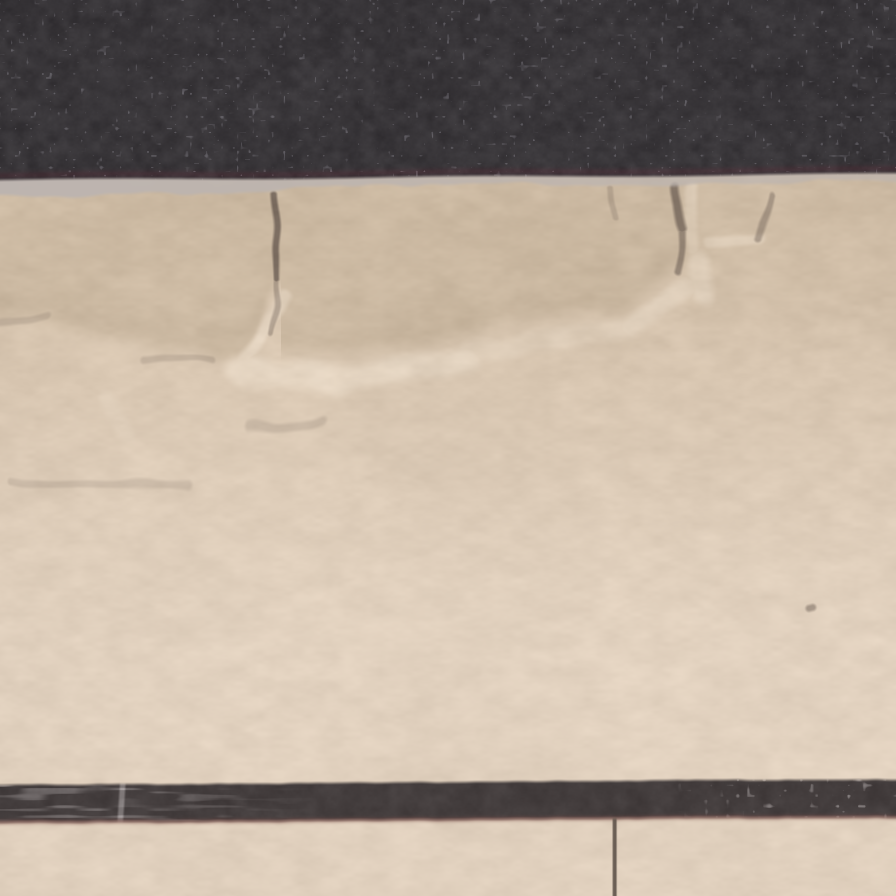
Reproduce this texture procedurally as a WebGL 1 fragment shader.

```glsl
precision highp float;
uniform vec2 u_resolution;

const vec3 BACKDROP = vec3(0.222, 0.211, 0.224);
const vec3 PAPER_TOP = vec3(0.835, 0.762, 0.675);
const vec3 PAPER_LOW = vec3(0.882, 0.818, 0.745);
const vec3 FLAP_TAN = vec3(0.785, 0.713, 0.620);
const vec3 RIM_GREY = vec3(0.735, 0.705, 0.690);
const vec3 RIDGE = vec3(0.900, 0.840, 0.765);
const vec3 CREASE = vec3(0.430, 0.375, 0.335);
const vec3 INK = vec3(0.265, 0.240, 0.240);
const vec3 RED_FRINGE = vec3(0.480, 0.310, 0.290);
const float SOFT = 0.0028;
const float BAR_HALF = 0.0208;
const float RULE_X = 0.686;
const float GRAIN = 0.055;

float hash(vec2 p) {
  return fract(sin(dot(p, vec2(127.1, 311.7))) * 43758.545);
}

float noise(vec2 p) {
  vec2 i = floor(p), f = fract(p);
  f = f * f * (3.0 - 2.0 * f);
  return mix(mix(hash(i), hash(i + vec2(1, 0)), f.x),
             mix(hash(i + vec2(0, 1)), hash(i + vec2(1, 1)), f.x), f.y);
}

float fbm(vec2 p) {
  float sum = 0.0, amp = 0.5;
  for (int i = 0; i < 4; i++) {
    sum += amp * noise(p);
    p = p * 2.03 + 17.3;
    amp *= 0.5;
  }
  return sum / 0.9375;
}

float segment(vec2 p, vec2 a, vec2 b) {
  vec2 d = b - a;
  return length(p - a - d * clamp(dot(p - a, d) / dot(d, d), 0.0, 1.0));
}

// Soft stroke: 1 on the line, 0 beyond its width
float stroke(vec2 p, vec2 a, vec2 b, float width) {
  return 1.0 - smoothstep(width * 0.25, width, segment(p, a, b));
}

float flapBottom(float x) {
  float corner = smoothstep(0.25, 0.315, x);
  float left = mix(0.635, 0.598, smoothstep(0.0, 0.25, x)) + 0.085 * corner * corner;
  float middle = mix(0.600, 0.645, smoothstep(0.34, 0.70, x)) + 0.05 * smoothstep(0.69, 0.765, x);
  return mix(left, middle, step(0.314, x));
}

vec3 backdrop(vec2 p) {
  float speck = noise(p * 230.0);
  vec3 c = BACKDROP + (fbm(p * 85.0) - 0.5) * 0.09 + (fbm(p * 9.0) - 0.5) * 0.03;
  return c + vec3(0.15, 0.15, 0.16) * smoothstep(0.82, 1.0, speck);
}

vec3 paper(vec2 p, vec2 warped) {
  vec3 c = mix(PAPER_LOW, PAPER_TOP, smoothstep(0.22, 0.78, p.y));

  // Worn flaps with rounded lower ends
  float bottom = flapBottom(p.x) + (noise(p * 28.0) - 0.5) * 0.012;
  float flap = smoothstep(-0.008, 0.018, p.y - bottom);
  float rightFade = smoothstep(0.757, 0.775, p.x);
  float worn = mix(flap * 0.75, 0.6 * smoothstep(0.58, 0.79, p.y), rightFade);
  c = mix(c, FLAP_TAN, worn * (0.65 + 0.55 * fbm(p * vec2(12.0, 22.0))));
  float lowerShade = exp(-pow((p.y - bottom - 0.022) / 0.018, 2.0));
  c -= 0.035 * lowerShade * (1.0 - rightFade) * fbm(p * 18.0);

  // Pale ridges along the torn folds
  float ridge = stroke(warped, vec2(0.27, 0.585), vec2(0.38, 0.577), 0.024);
  ridge = max(ridge, stroke(warped, vec2(0.38, 0.577), vec2(0.52, 0.597), 0.023));
  ridge = max(ridge, 0.6 * stroke(warped, vec2(0.52, 0.605), vec2(0.70, 0.636), 0.018));
  ridge = max(ridge, 0.8 * stroke(warped, vec2(0.70, 0.636), vec2(0.783, 0.69), 0.016));
  ridge = max(ridge, 0.9 * stroke(warped, vec2(0.783, 0.67), vec2(0.778, 0.705), 0.019));
  ridge = max(ridge, 0.8 * stroke(warped, vec2(0.318, 0.67), vec2(0.27, 0.595), 0.011));
  ridge = max(ridge, 0.6 * stroke(warped, vec2(0.77, 0.79), vec2(0.772, 0.72), 0.010));
  ridge = max(ridge, 0.6 * stroke(warped, vec2(0.79, 0.728), vec2(0.85, 0.735), 0.009));
  ridge = max(ridge, 0.4 * stroke(warped, vec2(0.12, 0.555), vec2(0.14, 0.515), 0.014));
  c = mix(c, RIDGE, ridge * (0.6 + 0.4 * noise(p * 45.0)));

  // Creases, fine wrinkles and a stray speck
  float crease = 0.85 * stroke(warped, vec2(0.307, 0.782), vec2(0.312, 0.69), 0.0055);
  crease = max(crease, 0.4 * stroke(warped, vec2(0.312, 0.69), vec2(0.302, 0.628), 0.005));
  crease = max(crease, 0.75 * stroke(warped, vec2(0.752, 0.79), vec2(0.762, 0.745), 0.007));
  crease = max(crease, 0.6 * stroke(warped, vec2(0.762, 0.745), vec2(0.755, 0.695), 0.006));
  crease = max(crease, 0.45 * stroke(warped, vec2(0.861, 0.785), vec2(0.848, 0.735), 0.006));
  crease = max(crease, 0.25 * stroke(warped, vec2(0.682, 0.79), vec2(0.684, 0.755), 0.005));
  crease = max(crease, 0.2 * stroke(warped, vec2(0.0, 0.642), vec2(0.05, 0.648), 0.006));
  crease = max(crease, 0.2 * stroke(warped, vec2(0.16, 0.600), vec2(0.24, 0.598), 0.006));
  crease = max(crease, 0.18 * stroke(warped, vec2(0.28, 0.522), vec2(0.36, 0.53), 0.008));
  crease = max(crease, 0.16 * stroke(warped, vec2(0.01, 0.462), vec2(0.21, 0.458), 0.007));
  crease = max(crease, 0.5 * stroke(p, vec2(0.903, 0.321), vec2(0.907, 0.322), 0.006));
  c = mix(c, CREASE, crease);

  // Mottling and fibres
  float mottle = fbm(p * vec2(38.0, 60.0)) - 0.5;
  float fibre = noise(p * vec2(90.0, 210.0)) - 0.5;
  return c + GRAIN * mottle + 0.014 * fibre + 0.03 * (fbm(p * 6.0) - 0.5);
}

void main() {
  vec2 p = gl_FragCoord.xy / u_resolution;
  float soft = max(SOFT, 1.0 / u_resolution.y);
  vec2 warp = vec2(noise(p * 32.0), noise(p * 32.0 + 50.0)) - 0.5;
  vec3 color = paper(p, p + warp * 0.009);

  // Pale rim and the dark backdrop beyond it
  float edge = 0.799 + 0.007 * p.x + 0.001 * sin(p.x * 15.0);
  float rimWidth = mix(0.019, 0.009, smoothstep(0.08, 0.45, p.x)) + 0.005 * (noise(p.xx * 24.0) - 0.5);
  float rim = smoothstep(-soft, soft, p.y - edge + rimWidth);
  color = mix(color, RIM_GREY, rim * mix(0.95, 0.65, p.x));
  color = mix(color, backdrop(p), smoothstep(-soft, soft, p.y - edge));
  color += vec3(0.045, -0.01, 0.0) * exp(-pow((p.y - edge - 0.005) / 0.004, 2.0));

  // Printed bar with worn streaks and a red lower fringe
  float barY = p.y - mix(0.1035, 0.109, smoothstep(0.0, 1.0, p.x)) - 0.001 * (noise(p.xx * 45.0) - 0.5);
  float bar = 1.0 - smoothstep(-soft, soft, abs(barY) - BAR_HALF);
  float streak = smoothstep(0.58, 0.95, noise(p * vec2(28.0, 260.0))) * smoothstep(0.38, 0.12, p.x);
  float fleck = smoothstep(0.76, 1.0, noise(p * 170.0)) * smoothstep(0.72, 0.84, p.x);
  float scratch = stroke(p, vec2(0.134, 0.08), vec2(0.137, 0.125), 0.005);
  vec3 ink = INK + 0.07 * (fbm(p * 75.0) - 0.5) + 0.17 * streak + 0.25 * fleck + 0.22 * scratch;
  color = mix(color, ink, bar);
  color = mix(color, RED_FRINGE, 0.5 * exp(-pow((barY + BAR_HALF) / 0.003, 2.0)));

  // Thin vertical rule under the bar
  float rule = 1.0 - smoothstep(0.0008, 0.0008 + soft, abs(p.x - RULE_X));
  color = mix(color, CREASE * 0.85, 0.9 * rule * (1.0 - smoothstep(-soft, soft, barY + BAR_HALF)));

  gl_FragColor = vec4(clamp(color, 0.0, 1.0), 1.0);
}
```
